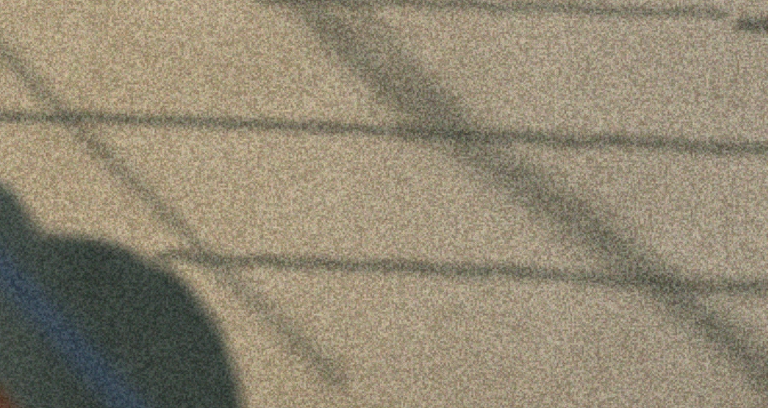
Give the GLSL for this texture, as a Shadertoy shader.

```glsl
// Sunlit grainy plaster crossed by soft wire shadows, with a dark round shadow in the corner
#define PLASTER vec3(0.655, 0.600, 0.505)
#define SHADE vec3(0.330, 0.335, 0.285)
#define DARK vec3(0.225, 0.260, 0.235)
#define BLUE vec3(0.225, 0.285, 0.350)
#define RUST vec3(0.36, 0.20, 0.12)
#define GRAIN_SCALE 210.0
#define GRAIN_AMOUNT 0.30
#define MOTTLE_AMOUNT 0.06
#define EDGE_SOFTNESS 0.032

float hash(vec2 p) {
    vec3 q = fract(vec3(p.xyx) * 0.1031);
    q += dot(q, q.yzx + 33.33);
    return fract((q.x + q.y) * q.z);
}

float noise(vec2 p) {
    vec2 i = floor(p), f = fract(p);
    f = f * f * (3.0 - 2.0 * f);
    return mix(mix(hash(i), hash(i + vec2(1, 0)), f.x),
               mix(hash(i + vec2(0, 1)), hash(i + vec2(1, 1)), f.x), f.y);
}

float fbm(vec2 p) {
    float sum = 0.0, amp = 0.5;
    for (int i = 0; i < 4; i++) {
        sum += amp * noise(p);
        p = p * 2.03 + 17.3;
        amp *= 0.5;
    }
    return sum;
}

// Gaussian stroke around the segment from a to b
float stroke(vec2 p, vec2 a, vec2 b, float width) {
    vec2 ab = b - a;
    float t = clamp(dot(p - a, ab) / dot(ab, ab), 0.0, 1.0);
    vec2 d = (p - a - ab * t) / width;
    return exp(-dot(d, d));
}

float smoothMin(float a, float b, float k) {
    float h = max(k - abs(a - b), 0.0) / k;
    return min(a, b) - 0.25 * h * h * k;
}

float wireShadows(vec2 p) {
    float top = 0.50 * stroke(p, vec2(0.64, 1.005), vec2(1.77, 0.966), 0.017);
    top = max(top, 0.85 * stroke(p, vec2(1.825, 0.943), vec2(1.95, 0.936), 0.020));
    float middle = 0.62 * stroke(p, vec2(-0.1, 0.722), vec2(0.98, 0.679), 0.017);
    middle = max(middle, 0.62 * stroke(p, vec2(0.98, 0.679), vec2(1.98, 0.627), 0.020));
    float low = 0.60 * stroke(p, vec2(0.40, 0.370), vec2(1.42, 0.323), 0.019);
    low = max(low, 0.58 * stroke(p, vec2(1.42, 0.323), vec2(1.98, 0.284), 0.024));
    return 1.0 - (1.0 - top) * (1.0 - middle) * (1.0 - low);
}

float diagonalShadows(vec2 p) {
    float broad = 0.52 * stroke(p, vec2(0.70, 1.04), vec2(0.95, 0.79), 0.048);
    broad = max(broad, 0.52 * stroke(p, vec2(0.95, 0.79), vec2(1.47, 0.42), 0.058));
    broad = max(broad, 0.58 * stroke(p, vec2(1.47, 0.42), vec2(1.98, 0.01), 0.050));
    float strand = 0.30 * stroke(p, vec2(0.84, 1.02), vec2(1.12, 0.71), 0.035);
    float thin = 0.38 * stroke(p, vec2(-0.05, 0.93), vec2(0.51, 0.375), 0.027);
    thin = max(thin, 0.38 * stroke(p, vec2(0.51, 0.375), vec2(0.83, 0.07), 0.030));
    return 1.0 - (1.0 - broad) * (1.0 - strand) * (1.0 - thin);
}

// Signed distance to the round corner shadow and its left shoulder
float cornerShape(vec2 p) {
    float dome = length(p - vec2(0.135, -0.034)) - 0.462;
    float shoulder = length(p - vec2(-0.075, 0.412)) - 0.158;
    return smoothMin(dome, shoulder, 0.06);
}

void mainImage(out vec4 fragColor, in vec2 fragCoord) {
    vec2 p = fragCoord / iResolution.y;
    vec2 warped = p + 0.012 * (vec2(noise(p * 14.0), noise(p * 14.0 + 40.0)) - 0.5);

    // Plaster: warm on the left, cooler on the right, gently mottled
    vec3 color = PLASTER + mix(vec3(0.025, 0.015, -0.005), vec3(-0.025, -0.015, 0.0),
                               smoothstep(0.2, 1.8, p.x));
    color += MOTTLE_AMOUNT * (fbm(p * 6.0) - 0.47);
    color -= 0.03 * smoothstep(0.35, 0.0, p.y);

    // Crossing soft shadows
    float lit = (1.0 - wireShadows(warped)) * (1.0 - diagonalShadows(warped));
    color = mix(SHADE, color, lit);

    // Dark corner with a blue streak and a rusty tip
    vec3 corner = DARK + 0.05 * (fbm(p * 9.0 + 5.0) - 0.47);
    corner += 0.04 * smoothstep(0.25, 0.0, p.x);
    corner = mix(corner, BLUE, 0.8 * stroke(p, vec2(-0.03, 0.38), vec2(0.34, -0.02), 0.045));
    corner = mix(corner, RUST, 0.8 * stroke(p, vec2(-0.02, 0.03), vec2(0.02, -0.02), 0.035));
    float cover = 1.0 - smoothstep(-EDGE_SOFTNESS, EDGE_SOFTNESS, cornerShape(warped));
    color = mix(color, corner, cover);

    // Fine grain with a trace of colour
    vec2 g = p * GRAIN_SCALE;
    float grain = 0.65 * noise(g) + 0.35 * noise(g * 1.7 + 31.0) - 0.5;
    vec3 tint = vec3(noise(g + 71.0), noise(g + 113.0), noise(g + 157.0)) - 0.5;
    color += GRAIN_AMOUNT * mix(1.0, 0.6, cover) * (grain + 0.22 * tint);

    fragColor = vec4(clamp(color, 0.0, 1.0), 1.0);
}
```
